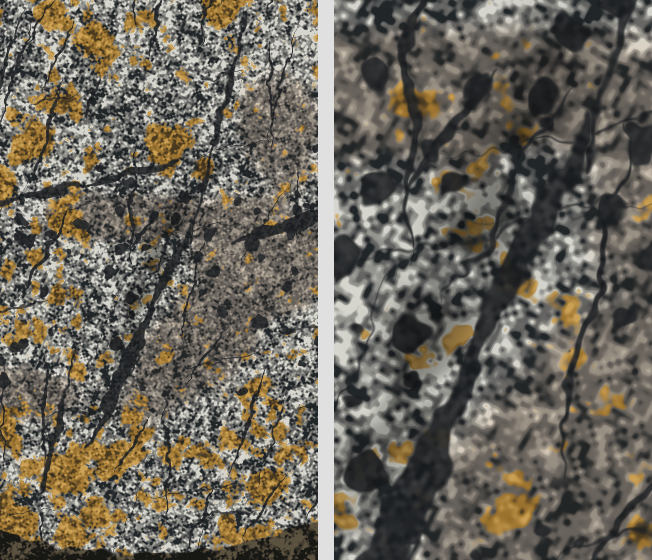
Left: the whole. Right: its middle third, enlarged.
A WebGL 2 fragment shader for this texture:

```glsl
#version 300 es
precision highp float;
uniform vec2 u_resolution;
out vec4 fragColor;

float hash(vec2 p) {
  vec3 q = fract(p.xyx * vec3(0.1031, 0.1030, 0.0973));
  q += dot(q, q.yzx + 33.33);
  return fract((q.x + q.y) * q.z);
}

float noise(vec2 p) {
  vec2 i = floor(p), f = fract(p);
  f = f * f * (3.0 - 2.0 * f);
  return mix(mix(hash(i), hash(i + vec2(1, 0)), f.x),
             mix(hash(i + vec2(0, 1)), hash(i + vec2(1, 1)), f.x), f.y);
}

mat2 turn(float a) { return mat2(cos(a), sin(a), -sin(a), cos(a)); }

float fbm(vec2 p) {
  float sum = 0.0, amp = 0.53;
  for (int i = 0; i < 4; i++) {
    sum += amp * noise(p + 50.0);
    p = turn(0.8) * p * 2.03;
    amp *= 0.5;
  }
  return sum;
}

float blob(vec2 p, vec2 centre, vec2 size) {
  vec2 d = (p - centre) / size;
  return exp(-dot(d, d));
}

// Signed depth inside scattered discs; positive is inside
float discs(vec2 p, float count, float fill, float small, float large) {
  p = p * count + 20.0;
  float depth = -1.0;
  for (int k = 0; k < 9; k++) {
    vec2 cell = floor(p) + vec2(k % 3, k / 3) - 1.0;
    float r = mix(small, large, hash(cell + 7.1));
    r *= smoothstep(0.0, 0.15, fill - hash(cell + 3.3));
    vec2 c = cell + vec2(hash(cell), hash(cell + 51.7));
    depth = max(depth, r - length(p - c) - 0.1 * step(r, 0.01));
  }
  return depth / count;
}

// Short tapered cracks along a common direction
float fissures(vec2 p, float angle, vec2 grid, float fill) {
  vec2 q = turn(angle) * p * grid + 30.0;
  float cover = 0.0;
  for (int k = 0; k < 9; k++) {
    vec2 cell = floor(q) + vec2(k % 3, k / 3) - 1.0;
    vec2 d = q - cell - vec2(hash(cell + 2.0), hash(cell + 9.0));
    float taper = 1.0 - pow(d.y / mix(0.3, 0.9, hash(cell + 4.0)), 2.0);
    float side = abs(d.x + d.y * (hash(cell + 6.0) - 0.5) * 0.8) / grid.x;
    float width = 0.0065 * taper * hash(cell + 8.0);
    float ink = smoothstep(-0.002, 0.002, width - side) * step(0.0, taper);
    cover = max(cover, ink * step(hash(cell), fill));
  }
  return cover;
}

float fault(vec2 p, vec2 a, vec2 b, float width) {
  vec2 ab = b - a;
  float t = clamp(dot(p - a, ab) / dot(ab, ab), 0.0, 1.0);
  width *= 0.2 + 1.5 * noise(p * 11.0) * sqrt(t * (1.0 - t)) * 2.0;
  return smoothstep(-0.003, 0.003, width - length(p - a - ab * t));
}

void main() {
  vec2 p = gl_FragCoord.xy / u_resolution.x;
  float broad = fbm(p * 4.0), mottle = fbm(p * 17.0 + 8.0);
  vec2 warp = vec2(noise(p * 22.0), noise(p * 22.0 + 70.0)) - 0.5;
  vec2 w = p + warp * 0.022 + (vec2(noise(p * 70.0), noise(p * 70.0 + 9.0)) - 0.5) * 0.01;
  float fine = noise(turn(0.5) * p * 150.0);
  float grain = 0.48 * fine + 0.34 * noise(turn(1.1) * p * 75.0) + 0.18 * noise(p * 34.0);

  // Smooth brownish stone against pale crystalline stone
  float smoothZone = blob(turn(-0.75) * (p - vec2(0.62, 0.67)), vec2(0), vec2(0.38, 0.16))
    + blob(p, vec2(0.87, 1.34), vec2(0.16, 0.17)) + blob(p, vec2(0.42, 1.08), vec2(0.3, 0.1))
    + blob(p, vec2(0.1, 0.52), vec2(0.18, 0.09)) + blob(p, vec2(0.85, 0.95), vec2(0.2, 0.13));
  smoothZone = smoothstep(0.35, 0.7, smoothZone + (broad - 0.5) * 0.7 + (mottle - 0.5) * 0.4);
  float tone = mix(0.55, 0.39, smoothZone) + (grain - 0.5) * mix(2.0, 1.0, smoothZone);
  tone += (mottle - 0.5) * mix(0.75, 0.3, smoothZone) + (broad - 0.5) * 0.3;
  vec3 rock = mix(vec3(0.13, 0.15, 0.16), vec3(0.40, 0.40, 0.395), smoothstep(0.08, 0.4, tone));
  rock = mix(rock, vec3(0.58, 0.58, 0.56), smoothstep(0.4, 0.6, tone));
  rock = mix(rock, vec3(0.84, 0.84, 0.81), smoothstep(0.62, 0.88, tone));
  rock *= mix(vec3(1), vec3(1.03, 0.97, 0.92), smoothZone);

  // Ochre lichen, dense low down and on the left
  float fill = 0.22 + 0.42 * (1.0 - smoothstep(0.35, 0.75, p.y))
    + 0.35 * blob(p, vec2(0.15, 0.85), vec2(0.25, 0.16))
    + 0.3 * blob(p, vec2(0.1, 1.55), vec2(0.25, 0.2)) - 0.16 * smoothZone;
  float lichen = max(discs(w, 7.0, fill, 0.2, 0.58), discs(w + 3.0, 19.0, fill, 0.15, 0.5));
  lichen += (mottle - 0.5) * 0.11 + (grain - 0.5) * 0.045 - 0.004;
  float crust = smoothstep(-0.005, 0.007, lichen);
  float glow = (grain - 0.5) * 1.7 + 0.5 + (broad - 0.5) * 0.5;
  vec3 ochre = mix(vec3(0.30, 0.23, 0.12), vec3(0.62, 0.45, 0.16), smoothstep(0.1, 0.55, glow));
  ochre = mix(ochre, vec3(0.80, 0.62, 0.30), smoothstep(0.55, 1.0, glow));
  vec3 col = mix(rock, ochre, crust * 0.92);

  // Black lichen spots in the middle belt
  float belt = smoothstep(0.4, 0.65, p.y) * (1.0 - smoothstep(1.1, 1.4, p.y));
  float spots = discs(w + 5.0, 15.0, 0.07 + 0.36 * belt, 0.12, 0.34);
  col = mix(col, vec3(0.12, 0.13, 0.14) + 0.1 * (grain - 0.3), 0.93 * smoothstep(-0.002, 0.003, spots));

  // Small fissures and long faults, with soft shade beside them
  float crack = max(fissures(w, 0.42, vec2(8, 4), 0.4), fissures(w + 2.0, 0.12, vec2(7, 4), 0.3));
  crack = max(crack, 0.8 * fissures(w + 4.0, 1.4, vec2(9, 5), 0.2));
  crack = max(crack, fault(w, vec2(0.28, 0.36), vec2(0.60, 1.06), 0.017));
  crack = max(crack, fault(w, vec2(0.59, 1.0), vec2(0.78, 1.72), 0.008));
  crack = max(crack, fault(w, vec2(-0.05, 1.11), vec2(0.56, 1.25), 0.010));
  crack = max(crack, fault(w, vec2(0.72, 1.0), vec2(1.1, 1.1), 0.015));
  crack = max(crack, fault(w, vec2(0.12, 0.2), vec2(0.25, 0.68), 0.008));
  float shade = blob(turn(0.43) * (p - vec2(0.47, 0.9)), vec2(0), vec2(0.045, 0.28));
  col *= 1.0 - 0.45 * shade * smoothstep(0.3, 0.6, mottle);
  col = mix(col, vec3(0.09, 0.10, 0.11) + 0.08 * fine, crack * 0.92);

  // Shadowed ground under the lower edge
  float edge = 0.02 + 0.35 * pow(p.x - 0.45, 2.0) + warp.x * 0.025;
  float under = 1.0 - smoothstep(-0.004, 0.004, p.y - edge);
  vec3 ground = mix(vec3(0.09, 0.09, 0.08), vec3(0.36, 0.32, 0.25), smoothstep(0.4, 0.75, mottle + grain - 0.5));
  col = mix(col, ground, under);
  fragColor = vec4(clamp(col, 0.0, 1.0), 1.0);
}
```
